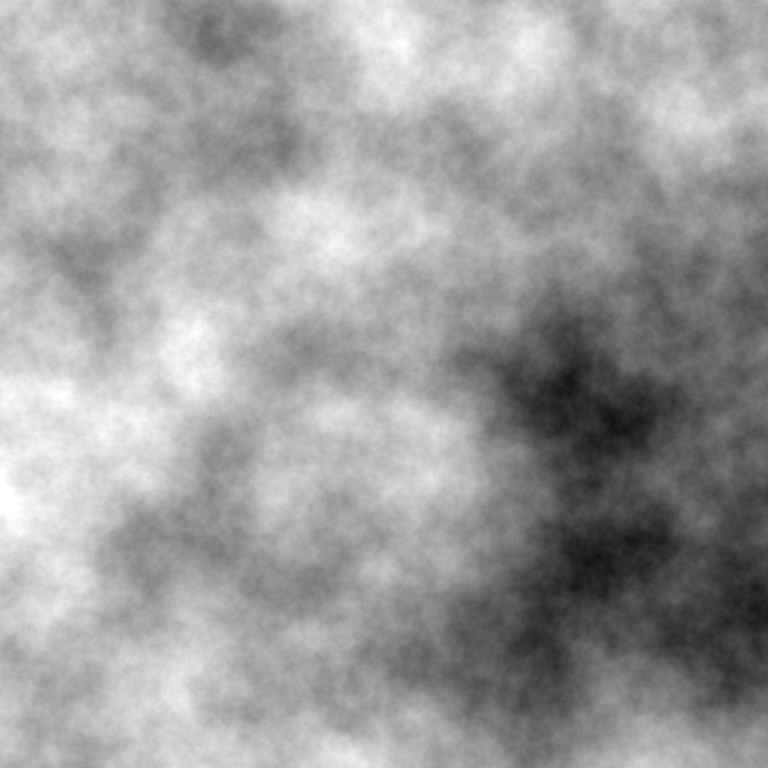
Reproduce this texture procedurally as a WebGL 1 fragment shader.

```glsl
precision highp float;
// Soft grey cloud: rotated octaves of gradient noise give the billows and
// their fine grain, over a bright field that sinks into a broad, ragged
// shadow at the lower right.

uniform vec2 u_resolution;

// Pseudo-random unit vector for a lattice point
vec2 randomGradient(vec2 cell) {
  vec2 p = fract(cell * vec2(0.1031, 0.1137));
  p += dot(p, p.yx + 33.33);
  float angle = 6.28319 * fract((p.x + p.y) * p.x * 7.31);
  return vec2(cos(angle), sin(angle));
}

float cornerRamp(vec2 cell, vec2 local, vec2 corner) {
  return dot(randomGradient(cell + corner), local - corner);
}

float gradientNoise(vec2 p) {
  vec2 cell = floor(p);
  vec2 local = p - cell;
  vec2 fade = local * local * local * (local * (local * 6.0 - 15.0) + 10.0);
  float bottom = mix(cornerRamp(cell, local, vec2(0.0, 0.0)),
                     cornerRamp(cell, local, vec2(1.0, 0.0)), fade.x);
  float top = mix(cornerRamp(cell, local, vec2(0.0, 1.0)),
                  cornerRamp(cell, local, vec2(1.0, 1.0)), fade.x);
  return mix(bottom, top, fade.y);
}

// Each octave is turned and shifted so that the lattices never line up
float cloudNoise(vec2 p) {
  const mat2 turnAndDouble = mat2(1.6, 1.2, -1.2, 1.6);
  float sum = 0.0;
  float amplitude = 1.0;
  for (int octave = 0; octave < 7; octave++) {
    sum += amplitude * gradientNoise(p);
    p = turnAndDouble * p + vec2(17.3, 9.7);
    amplitude *= 0.62;
  }
  return sum;
}

void main() {
  vec2 uv = gl_FragCoord.xy / u_resolution;

  // Broad shadow with a bent outline
  vec2 bend = vec2(gradientNoise(uv * 2.3 + 41.6),
                   gradientNoise(uv * 2.3 + 73.2));
  vec2 fromCore = (uv + 0.12 * bend - vec2(0.92, 0.33)) * vec2(1.0, 0.9);
  float shadow = 1.0 - smoothstep(0.12, 0.55, length(fromCore));

  // Billows and grain on top
  float billows = cloudNoise(uv * 3.6 + vec2(5.4, 12.8));
  float grey = 0.73 - 0.44 * shadow + 0.38 * billows;

  gl_FragColor = vec4(vec3(clamp(grey, 0.0, 1.0)), 1.0);
}
```
